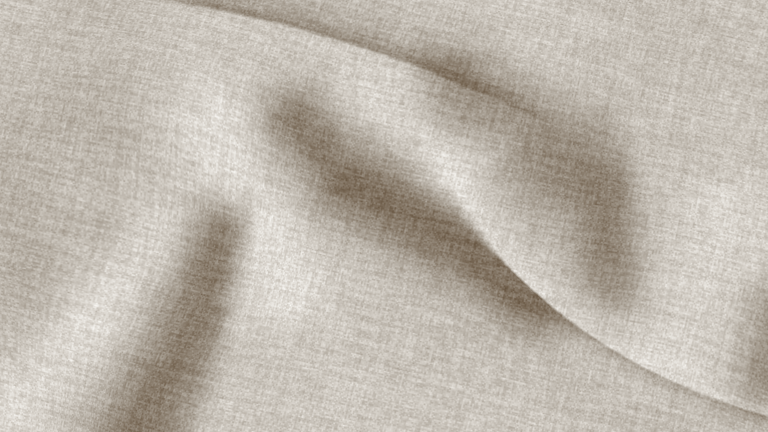
This texture is drawn by a Shadertoy shader. Its source:

```glsl
// Draws softly folded, undyed linen with a fine slubby weave.

float hash(vec2 p) {
    vec3 q = fract(vec3(p.xyx) * 0.1031);
    q += dot(q, q.yzx + 33.33);
    return fract((q.x + q.y) * q.z);
}

float noise(vec2 p) {
    vec2 i = floor(p), f = fract(p);
    f = f * f * (3.0 - 2.0 * f);
    return mix(mix(hash(i), hash(i + vec2(1, 0)), f.x),
               mix(hash(i + vec2(0, 1)), hash(i + vec2(1, 1)), f.x), f.y);
}

// Soft stroke from a to b, fading over the given width
float stroke(vec2 p, vec2 a, vec2 b, float width) {
    vec2 ap = p - a, ab = b - a;
    float d = length(ap - ab * clamp(dot(ap, ab) / dot(ab, ab), 0.0, 1.0)) / width;
    return exp(-d * d);
}

// Light on the large folds: 0 is deep shadow, 1 is bright cloth
float foldLight(vec2 p) {
    float light = 0.86 + 0.16 * (noise(p * 4.0 + 7.0) - 0.5);

    // Crisp ridge sweeping to the lower right
    float ridgeY = -0.1 + 0.67 * exp(-2.1 * (p.x - 1.02));
    float slope = 2.1 * (ridgeY + 0.1);
    float ridge = (p.y - ridgeY) / sqrt(1.0 + slope * slope);
    float crisp = smoothstep(0.92, 1.2, p.x);
    float softness = mix(0.07, 0.004, crisp);
    float below = smoothstep(softness, -softness, ridge);

    // Central hollow, covered by the ridge
    float hollow = 0.85 * stroke(p, vec2(0.69, 0.72), vec2(0.81, 0.58), 0.085);
    hollow = max(hollow, stroke(p, vec2(0.81, 0.58), vec2(1.06, 0.44), 0.1));
    hollow = max(hollow, stroke(p, vec2(1.06, 0.44), vec2(1.24, 0.31), 0.085));
    light -= 0.88 * hollow * below;
    float contact = exp(-abs(ridge) / mix(0.05, 0.016, smoothstep(1.1, 1.5, p.x)));
    light -= 0.4 * contact * below * crisp * (1.0 - 0.8 * hollow);
    light += 0.2 * exp(-ridge * ridge / 0.005) * (1.0 - below) * smoothstep(0.85, 1.05, p.x);

    // Upper crease, shaded above and lit beneath
    float along = p.x - 0.37;
    float crease = p.y - (1.0 - 0.14 * along - 0.2 * along * along);
    float reach = smoothstep(0.25, 0.5, p.x) * smoothstep(1.35, 0.95, p.x);
    light -= 0.6 * reach * smoothstep(-0.006, 0.006, crease) * exp(-max(crease, 0.0) / 0.05);
    light += 0.1 * reach * smoothstep(0.0, -0.02, crease) * exp(min(crease, 0.0) / 0.07);

    // Broad shadow on the right flank, ending in a firmer outer edge
    float flank = 0.85 * stroke(p, vec2(1.06, 0.79), vec2(1.34, 0.66), 0.1);
    flank = max(flank, stroke(p, vec2(1.27, 0.66), vec2(1.4, 0.56), 0.12));
    flank = max(flank, 0.9 * stroke(p, vec2(1.39, 0.58), vec2(1.42, 0.38), 0.1));
    light -= 0.64 * flank * smoothstep(1.52, 1.42, p.x + 0.1 * (p.y - 0.6));

    // Left valley, gradual on the left and firmer on the right
    float valley = stroke(p, vec2(0.51, 0.46), vec2(0.46, 0.28), 0.08);
    valley = max(valley, stroke(p, vec2(0.46, 0.28), vec2(0.31, -0.02), 0.105));
    light -= 0.76 * valley * smoothstep(0.09, 0.0, p.x - 0.5 - 0.25 * (p.y - 0.3));
    light -= 0.6 * stroke(p, vec2(1.81, 0.27), vec2(1.77, 0.12), 0.08);
    light -= 0.2 * stroke(p, vec2(0.0, 0.6), vec2(0.05, 0.42), 0.16);
    light -= 0.1 * stroke(p, vec2(0.18, 0.78), vec2(0.26, 0.7), 0.1);

    // Raised cloth catching the light
    light += 0.28 * stroke(p, vec2(0.49, 0.7), vec2(0.66, 0.34), 0.09);
    light += 0.2 * stroke(p, vec2(0.02, 0.05), vec2(0.4, 0.48), 0.08);
    light += 0.16 * stroke(p, vec2(0.84, 0.76), vec2(1.06, 0.62), 0.08);
    light += 0.13 * stroke(p, vec2(1.64, 0.5), vec2(1.55, 0.2), 0.1);
    return light;
}

// Crossed threads of uneven thickness with a few slubs
float weave(vec2 p) {
    vec2 t = mat2(0.97, 0.25, -0.25, 0.97) * p;
    t += 0.07 * vec2(noise(p * 2.5), noise(p * 2.5 + 19.0));
    float weft = noise(t * vec2(22, 230)) + 0.4 * noise(t * vec2(6, 85) + 31.0) - 0.7;
    float warp = noise(t * vec2(230, 24) + 53.0) + 0.3 * noise(t * vec2(90, 7) + 11.0) - 0.65;
    float grain = noise(t * 270.0 + 5.0) - 0.5;
    float slub = smoothstep(0.9, 1.0, noise(t * vec2(40, 140) + 71.0))
               - smoothstep(0.9, 1.0, noise(t * vec2(50, 150) + 97.0));
    return 0.19 * weft + 0.16 * warp + 0.31 * grain + 0.12 * slub;
}

void mainImage(out vec4 fragColor, in vec2 fragCoord) {
    vec2 p = fragCoord / iResolution.y;
    p.x += 0.5 * (16.0 / 9.0 - iResolution.x / iResolution.y);

    float light = clamp(foldLight(p), 0.02, 1.1) + weave(p);

    // Brown shadows rise through warm grey to pale flax
    vec3 umber = vec3(0.49, 0.43, 0.36);
    vec3 flax = vec3(0.84, 0.82, 0.79);
    float middle = clamp(light * (1.0 - light), 0.0, 0.25);
    vec3 linen = mix(umber, flax, light) + vec3(0.0, 0.025, 0.04) * middle;
    fragColor = vec4(clamp(linen, 0.0, 1.0), 1.0);
}
```
